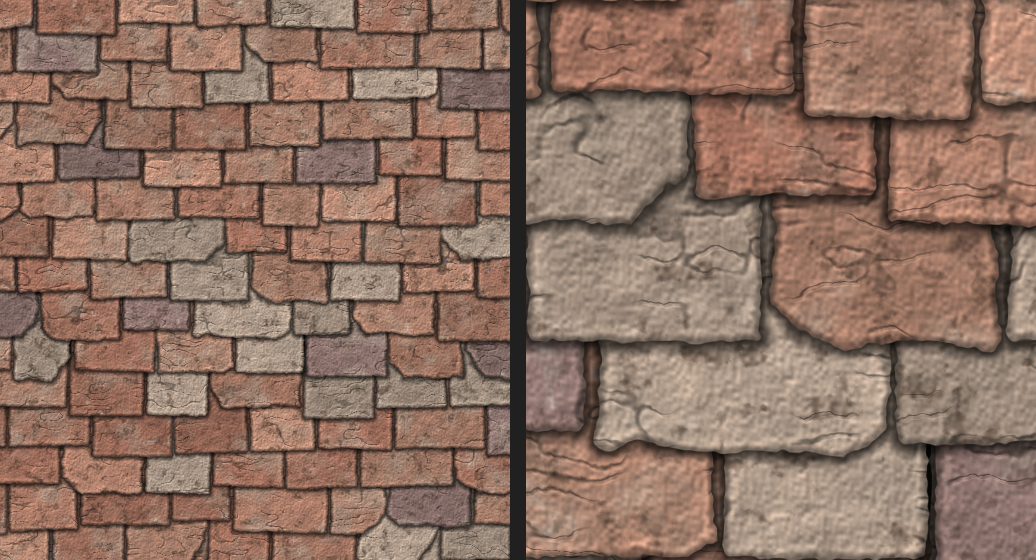
Left: the whole. Right: its middle third, enlarged.
Give the GLSL for this texture, as a Shadertoy shader.

```glsl
#define ROWS 14.6
#define ROW_START 0.86
#define TILE_WIDTH 2.04
#define TILE_LENGTH 2.3
#define GAP 0.045
#define WIDTH_JITTER 0.30
#define DROP_JITTER 0.36
#define TILT 0.075
#define CHIP_SHARE 0.24
#define SHADOW_REACH 0.15
#define RELIEF 0.62

const vec3 CLAY  = vec3(0.68, 0.51, 0.43);
const vec3 RUST  = vec3(0.61, 0.42, 0.35);
const vec3 STONE = vec3(0.66, 0.60, 0.54);
const vec3 PLUM  = vec3(0.55, 0.45, 0.43);
const vec3 SOOT  = vec3(0.25, 0.19, 0.15);

float hash(vec2 p) {
    vec3 a = fract(vec3(p.xyx) * 0.1031);
    a += dot(a, a.yzx + 33.33);
    return fract((a.x + a.y) * a.z);
}

float noise(vec2 p) {
    vec2 i = floor(p), f = fract(p);
    f = f * f * (3.0 - 2.0 * f);
    return mix(mix(hash(i), hash(i + vec2(1, 0)), f.x),
               mix(hash(i + vec2(0, 1)), hash(i + vec2(1, 1)), f.x), f.y);
}

float fbm(vec2 p) {
    float sum = 0.0, amp = 0.5;
    for (int i = 0; i < 5; i++) {
        sum += amp * noise(p);
        p = mat2(1.6, 1.2, -1.2, 1.6) * p + 7.3;
        amp *= 0.5;
    }
    return sum;
}

// Thin wavering creases, mostly horizontal
float creases(vec2 p) {
    p.y += 0.3 * fbm(p * 2.5);
    float ridge = abs(noise(p * vec2(1.8, 6.0)) - 0.5);
    return (1.0 - smoothstep(0.0, 0.06, ridge)) * smoothstep(0.48, 0.68, noise(p * 1.7 + 40.0));
}

float surfaceHeight(vec2 p) {
    return fbm(p * 5.0) + 0.35 * noise(p * 26.0) - 0.22 * creases(p);
}

float rowShift(float row) {
    return 0.5 * mod(row, 2.0) + 0.3 * hash(vec2(row, 91.0));
}

// Joint between neighbouring tiles of a row
float jointX(float column, float row) {
    float jitter = hash(vec2(column, row) + 130.0) - 0.5;
    return (column + rowShift(row) + WIDTH_JITTER * jitter) * TILE_WIDTH;
}

// Signed distance to one tile, with tilt, chipped corner and worn rim
float tileDistance(vec2 p, vec2 id) {
    float left = jointX(id.x, id.y), right = jointX(id.x + 1.0, id.y);
    float halfWidth = 0.5 * (right - left) - GAP;
    float drop = DROP_JITTER * (hash(id + 210.0) - 0.5);
    vec2 local = p - vec2(0.5 * (left + right), id.y + ROW_START + drop);
    float tilt = TILT * (hash(id + 310.0) - 0.5);
    local += tilt * vec2(local.y, -local.x);

    vec2 halfSize = vec2(halfWidth, 0.5 * TILE_LENGTH);
    vec2 box = abs(local - vec2(0.0, halfSize.y)) - halfSize + 0.06;
    float d = length(max(box, 0.0)) + min(max(box.x, box.y), 0.0) - 0.06;

    float chipped = step(hash(id + 410.0), CHIP_SHARE);
    float side = hash(id + 510.0) < 0.5 ? -1.0 : 1.0;
    float chipSize = mix(0.2, 0.6, hash(id + 610.0));
    vec2 chipNormal = normalize(vec2(1.0, -mix(0.5, 1.5, hash(id + 710.0))));
    float chip = dot(vec2(side * local.x - halfWidth + chipSize, local.y), chipNormal);
    d = mix(d, max(d, chip), chipped);

    float wear = mix(0.04, 0.12, chipped);
    return d + wear * (noise(p * 4.0 + id * 3.7) - 0.5) + 0.035 * (noise(p * 15.0) - 0.5);
}

// Fired clay: base tint, stains, lichen, relief and rim
vec3 tileColour(vec2 p, vec2 id, float d) {
    float kind = hash(id + 810.0);
    vec2 q = p + 17.0 * vec2(hash(id + 5.0), hash(id + 9.0));
    vec3 colour = mix(RUST, CLAY, smoothstep(0.0, 0.65, kind));
    colour = mix(colour, STONE, 0.85 * step(0.80, kind));
    colour = mix(colour, PLUM, step(0.93, kind));
    colour *= mix(0.90, 1.10, hash(id + 910.0));

    float stain = fbm(q * 1.6);
    colour = mix(colour, STONE, 0.5 * smoothstep(0.42, 0.75, stain));
    colour *= mix(0.85, 1.10, fbm(q * 3.5 + 20.0));
    float lichen = smoothstep(0.57, 0.70, fbm(q * 4.5 + 60.0)) * noise(q * 20.0);
    colour = mix(colour, SOOT, 0.6 * lichen);
    float bloom = smoothstep(0.68, 0.82, fbm(q * 3.0 + 80.0));
    colour = mix(colour, vec3(0.80, 0.77, 0.73), 0.55 * bloom * noise(q * 18.0));

    float slope = surfaceHeight(q) - surfaceHeight(q + vec2(-0.02, 0.035));
    colour *= clamp(1.0 + RELIEF * slope, 0.65, 1.25);
    colour *= 1.0 - 0.28 * creases(q);
    colour *= 1.0 + 0.10 * smoothstep(-0.16, -0.08, d) - 0.42 * smoothstep(-0.085, -0.01, d);
    return colour;
}

void mainImage(out vec4 fragColor, in vec2 fragCoord) {
    float pixel = ROWS / iResolution.y;
    vec2 p = fragCoord * pixel;
    float nearRow = floor(p.y - ROW_START);
    vec3 colour = SOOT;

    // Lay courses upward; each one covers and shades the course below
    for (float k = -2.0; k <= 1.0; k++) {
        float row = nearRow + k;
        float column = floor(p.x / TILE_WIDTH - rowShift(row));
        float nearest = 1e3;
        vec2 id = vec2(column, row);
        for (float j = -1.0; j <= 1.0; j++) {
            vec2 candidate = vec2(column + j, row);
            float d = tileDistance(p, candidate);
            if (d < nearest) { nearest = d; id = candidate; }
        }
        colour *= mix(0.30, 1.0, smoothstep(-0.01, SHADOW_REACH, nearest));
        float cover = 1.0 - smoothstep(-pixel, pixel, nearest);
        colour = mix(colour, tileColour(p, id, nearest), cover);
    }
    fragColor = vec4(colour, 1.0);
}
```
